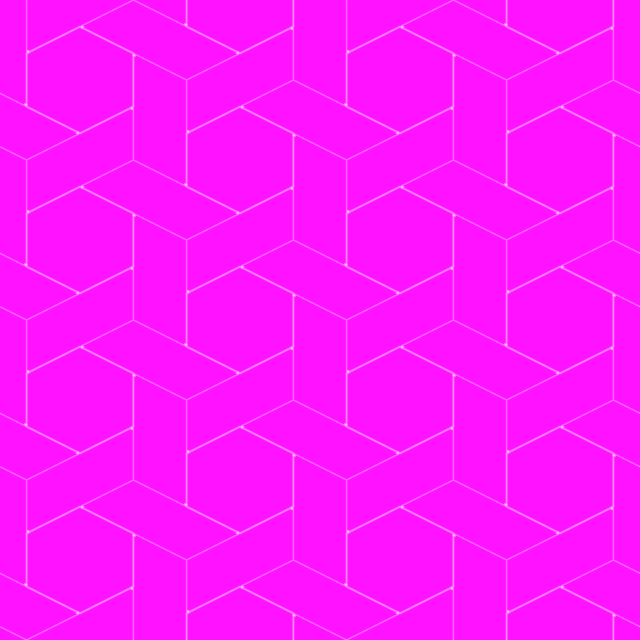
Write a Shadertoy shader that draws this pattern.

```glsl
const float UNITS = 24.0;              // grid units along each canvas side
const vec2 STEP_DIAGONAL = vec2(6.0, 3.0);
const vec2 STEP_VERTICAL = vec2(0.0, 6.0);
const vec3 GROUND = vec3(1.0, 0.07, 1.0);
const vec3 LINE = vec3(1.0);
const float LINE_OPACITY = 0.9;

float segmentDistance(vec2 p, vec2 a, vec2 b) {
    vec2 ab = b - a;
    return length(p - a - ab * clamp(dot(p - a, ab) / dot(ab, ab), 0.0, 1.0));
}

// One strip: arm is its long direction, side the offset of its far edge
float stripOutline(vec2 p, vec2 arm, vec2 side, float thin, float thick, float fillet) {
    vec2 tip = 2.0 * arm;

    // Edges between two strips are thin, those along a hexagon are thick
    float inner = min(segmentDistance(p, vec2(0.0), arm),
                      segmentDistance(p, side + arm, side + tip));
    float outer = min(segmentDistance(p, arm, tip),
                      segmentDistance(p, side, side + arm));

    // Small fillets inside the two acute corners
    float corner = min(distance(p, mix(side, tip, 0.014)),
                       distance(p, mix(tip, side, 0.014)));

    return min(min(inner - thin, outer - thick), corner - fillet);
}

// Three strips turning around a hub at the origin
float hubOutline(vec2 p, float thin, float thick, float fillet) {
    mat2 turn = mat2(-0.5, -0.75, 1.0, -0.5);   // third of a turn on the skewed grid
    vec2 side = vec2(-2.0, -1.0);
    float d = 1e3;
    for (int i = 0; i < 3; i++) {
        vec2 arm = turn * side;
        d = min(d, stripOutline(p, arm, side, thin, thick, fillet));
        side = arm;
    }
    return d;
}

// Fold into the lattice cell nearest to a hub
vec2 latticeFold(vec2 p) {
    p -= STEP_DIAGONAL * floor(p.x / STEP_DIAGONAL.x + 0.5);
    return p - STEP_VERTICAL * floor(p.y / STEP_VERTICAL.y + 0.5);
}

float weaveOutline(vec2 p, float thin, float thick, float fillet) {
    vec2 q = latticeFold(p);
    float d = 1e3;
    for (int i = -1; i <= 1; i++) {
        for (int j = -1; j <= 1; j++) {
            vec2 hub = float(i) * STEP_DIAGONAL + float(j) * STEP_VERTICAL;
            d = min(d, hubOutline(q - hub, thin, thick, fillet));
        }
    }
    return d;
}

void mainImage(out vec4 fragColor, in vec2 fragCoord) {
    vec2 uv = fragCoord / iResolution.xy;
    vec2 p = UNITS * vec2(uv.x, 1.0 - uv.y);   // y runs downward

    // Soft lines; a negative width leaves them paler than the fillets
    float soft = max(0.066, UNITS / min(iResolution.x, iResolution.y));
    float d = weaveOutline(p - vec2(7.0, 3.0), -0.004, 0.01, 0.052);
    float ink = LINE_OPACITY * (1.0 - smoothstep(-soft, soft, d));

    fragColor = vec4(mix(GROUND, LINE, ink), 1.0);
}
```
